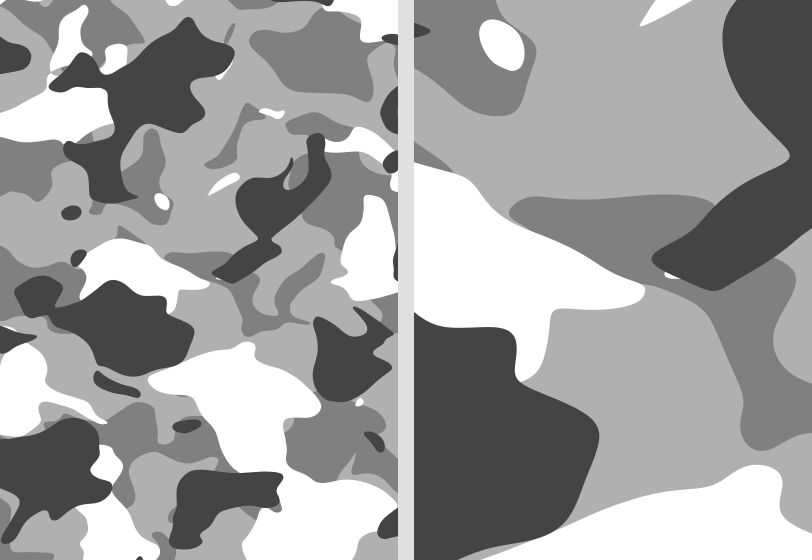
Left, the full canvas; right, a detail of the centre.
Give the GLSL for this pattern, as a WebGL 1 fragment shader.

```glsl
precision highp float;

uniform vec2 u_resolution;

#define SITE_FREQ 3.6
#define SITE_AMOUNT 0.12
#define BLOB_FREQ 4.5
#define BLOB_AMOUNT 0.7
#define LOBE_FREQ 11.5
#define LOBE_AMOUNT 0.60
#define WARP_FREQ 6.0
#define WARP_AMOUNT 0.09
#define RIPPLE_AMOUNT 0.05
#define MID_LEVEL 0.045
#define WHITE_LEVEL 0.136
#define DARK_LEVEL 0.166

const float TAU = 6.2831853;
const vec2 STRETCH = vec2(0.86, 1.14);
const vec3 LIGHT_GREY = vec3(0.69);
const vec3 MID_GREY = vec3(0.50);
const vec3 WHITE = vec3(1.0);
const vec3 DARK_GREY = vec3(0.267);

vec2 hash2(vec2 cell) {
  vec3 q = fract(cell.xyx * vec3(0.1031, 0.1030, 0.0973));
  q += dot(q, q.yzx + 33.33);
  return fract((q.xx + q.yz) * q.zy);
}

// Contribution of one lattice corner: random unit slope times offset
float slope(vec2 cell, vec2 offset) {
  return dot(normalize(hash2(cell) - 0.4999), offset);
}

float gradientNoise(vec2 p) {
  vec2 i = floor(p);
  vec2 f = p - i;
  vec2 s = f * f * f * (f * (f * 6.0 - 15.0) + 10.0);
  vec2 e = vec2(1.0, 0.0);
  float low = mix(slope(i, f), slope(i + e, f - e), s.x);
  float high = mix(slope(i + e.yx, f - e.yx), slope(i + 1.0, f - 1.0), s.x);
  return mix(low, high, s.y);
}

vec2 noiseVector(vec2 p) {
  return vec2(gradientNoise(p), gradientNoise(p + 19.4));
}

vec2 rotate(vec2 p, float angle) {
  float c = cos(angle);
  float s = sin(angle);
  return vec2(c * p.x - s * p.y, s * p.x + c * p.y);
}

// Triangular lattice of bumps; each layer takes its own third of the sites
float sites(vec2 p, float layer) {
  float sum = 0.0;
  for (int k = 0; k < 3; k++) {
    vec2 axis = rotate(vec2(SITE_FREQ, 0.0), 0.4 + float(k) * TAU / 3.0);
    sum += cos(TAU * (dot(axis, p) + layer / 3.0));
  }
  return sum;
}

// Evenly spread sites, broad blobs and small lobes, bent by two warps
float patchField(vec2 p, float layer) {
  vec2 seed = vec2(37.3, 61.7) * (layer + 1.0);
  p *= STRETCH;
  vec2 bend = WARP_AMOUNT * noiseVector(rotate(p, 0.9) * WARP_FREQ + seed);
  vec2 ripple = RIPPLE_AMOUNT * noiseVector(rotate(p, 0.3) * LOBE_FREQ + seed + 50.0);
  p += bend + ripple;
  float blobs = gradientNoise(rotate(p, 0.5 + layer) * BLOB_FREQ + seed + 90.0);
  float lobes = gradientNoise(rotate(p, 1.3 + layer) * LOBE_FREQ + seed + 140.0);
  return SITE_AMOUNT * sites(p, layer) + BLOB_AMOUNT * blobs + LOBE_AMOUNT * lobes;
}

// Antialiased mask, one pixel wide at the edge
float patchMask(vec2 p, float layer, float level) {
  vec2 pixel = vec2(1.0 / u_resolution.y, 0.0);
  float f = patchField(p, layer);
  vec2 change = vec2(patchField(p + pixel, layer), patchField(p + pixel.yx, layer)) - f;
  return clamp(0.5 + (f - level) / max(length(change), 1e-5), 0.0, 1.0);
}

void main() {
  vec2 p = gl_FragCoord.xy / u_resolution.y;

  // Layers from back to front
  vec3 color = LIGHT_GREY;
  color = mix(color, MID_GREY, patchMask(p, 0.0, MID_LEVEL));
  color = mix(color, WHITE, patchMask(p, 1.0, WHITE_LEVEL));
  color = mix(color, DARK_GREY, patchMask(p, 2.0, DARK_LEVEL));

  gl_FragColor = vec4(color, 1.0);
}
```
